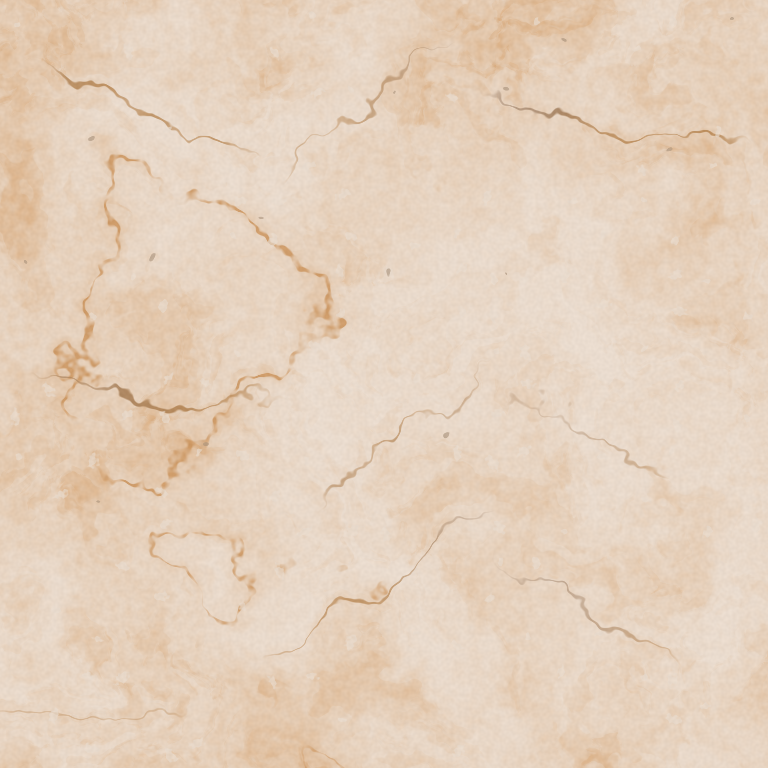
This texture is drawn by a WebGL 2 fragment shader. Its source:

```glsl
#version 300 es
precision highp float;
// Polished cream marble: cloudy amber stains over a pale ground, crossed by
// fractured brown veins and crumbly rust seams, with small flecks and pits.
// Everything is layered from gradient noise and warped distance functions.

uniform vec2 u_resolution;
out vec4 fragColor;

vec2 hash2(vec2 p) {
    vec3 q = fract(p.xyx * vec3(0.1031, 0.1030, 0.0973));
    q += dot(q, q.yzx + 33.33);
    return fract((q.xx + q.yz) * q.zy);
}

float cornerSlope(vec2 cell, vec2 offset) {
    float angle = 6.2832 * hash2(cell).x;
    return dot(vec2(cos(angle), sin(angle)), offset);
}

float gradientNoise(vec2 p) {
    vec2 i = floor(p), f = fract(p), e = vec2(1.0, 0.0);
    vec2 u = f * f * f * (f * (f * 6.0 - 15.0) + 10.0);
    return mix(mix(cornerSlope(i, f), cornerSlope(i + e, f - e), u.x),
               mix(cornerSlope(i + e.yx, f - e.yx), cornerSlope(i + 1.0, f - 1.0), u.x), u.y);
}

float fbm(vec2 p) {
    float sum = 0.0, amp = 1.0;
    for (int i = 0; i < 5; i++) {
        sum += amp * gradientNoise(p);
        p = mat2(1.6, 1.2, -1.2, 1.6) * p + 7.3;
        amp *= 0.55;
    }
    return sum;
}

// Amount of amber staining, 0 on pale ground and 1 in the deepest rust
float stainAmount(vec2 p, vec2 warp) {
    float rim = smoothstep(0.15, 0.75, distance(p, vec2(0.6, 0.52)));
    float cloud = 2.5 * fbm(p * vec2(3.8, 3.0) + 0.5 * warp + 21.0);
    float patches = smoothstep(0.1, 0.25, fbm(p * 7.5 + warp + 43.0));
    float region = smoothstep(-0.2, 0.2, gradientNoise(p * 5.0 + 61.0));
    float blotches = smoothstep(0.08, 0.3, fbm(p * 23.0 + 2.0 * warp)) * region;
    float mottle = 0.7 * gradientNoise(p * 38.0 + 3.0 * warp) + 0.8 * gradientNoise(p * 92.0);
    float z = cloud + 1.3 * rim - 0.85 + 0.7 * patches + 0.7 * blotches + mottle;
    return max(0.15 + 0.17 * z + 0.03 * z * z, -0.07);
}

// Crumbly seams along warped rings: x is the line, y the stain around it
vec2 rustSeams(vec2 p, vec2 warp) {
    vec2 seam = vec2(0.0);
    vec2 bend = vec2(gradientNoise(p * 4.5 + 3.0), gradientNoise(p * 4.5 + 17.0));
    for (int i = 0; i < 3; i++) {
        float k = float(i);
        vec2 toCenter = p + 0.1 * warp + 0.16 * bend - vec2(0.26 + 0.08 * k, 0.57 - 0.3 * k);
        float d = abs(length(toCenter) - 0.15 / (1.0 + k));
        float broken = smoothstep(-0.22, 0.15, gradientNoise(p * 8.0 + 5.0 * k));
        float width = 0.002 + 0.009 * max(gradientNoise(p * 30.0 + k), 0.0);
        float line = (1.0 - smoothstep(width * 0.4, width + 0.003, d)) * broken;
        float crumbs = 0.75 + 1.5 * gradientNoise(p * 95.0) + 0.7 * gradientNoise(p * 45.0);
        float halo = exp(-d / 0.018) * broken * (0.5 + gradientNoise(p * 16.0 + 9.0));
        seam = max(seam, vec2(line * crumbs, halo) / (1.0 + 0.3 * k));
    }
    return seam;
}

// Tapered cracks, one per cell of a jittered three by three layout
float crackVeins(vec2 p, vec2 warp) {
    float veins = 0.0;
    for (int i = 0; i < 9; i++) {
        float k = float(i);
        vec2 cell = vec2(mod(k, 3.0), floor(k / 3.0));
        vec2 center = (cell + 0.5 + 0.5 * (hash2(cell + 4.0) - 0.5)) / 3.0;
        float strength = 0.4 + 0.6 * fract(k * 0.618);
        float angle = 0.6 * sin(2.0 * k);
        float halfLength = 0.08 + 0.11 * strength;
        vec2 axis = vec2(cos(angle), sin(angle));
        vec2 q = p + 0.065 * warp - center;
        float along = abs(dot(q, axis)) / halfLength;
        float d = abs(dot(q, vec2(-axis.y, axis.x)));
        float swell = 0.6 + 1.6 * gradientNoise(p * 14.0 + k);
        float width = 0.0028 * strength * max(1.0 - along * along, 0.0) * max(swell, 0.0);
        float line = 1.0 - smoothstep(width * 0.6, width + 0.0022, d);
        float fade = 1.0 - smoothstep(0.6, 1.0, along);
        veins = max(veins, line * fade * strength * clamp(0.6 + 0.5 * swell, 0.45, 1.1));
    }
    return min(veins, 1.0);
}

// Sparse irregular ovals of varied size scattered on a jittered grid
float flecks(vec2 p, float count, float size, float share) {
    vec2 cell = floor(p * count), rnd = hash2(cell + count), kind = hash2(cell + 71.0);
    vec2 q = fract(p * count) - 0.3 - 0.4 * rnd;
    float angle = 6.2832 * rnd.y, radius = size * (0.45 + 0.55 * kind.y);
    q = mat2(cos(angle), sin(angle), -sin(angle), cos(angle)) * q * vec2(1.0, 1.7);
    float d = length(q) + 0.8 * radius * gradientNoise(p * count * 9.0);
    return step(kind.x, share) * (1.0 - smoothstep(radius * 0.6, radius, d));
}

void main() {
    vec2 p = gl_FragCoord.xy / u_resolution.y;
    vec2 warp = vec2(fbm(p * 5.0 + 2.0), fbm(p * 5.0 + 31.0));
    // Ground, stains and seams share one pale to amber ramp
    vec2 seam = rustSeams(p, warp);
    float stain = stainAmount(p, warp) + 0.45 * max(seam.y, 0.0);
    vec3 color = mix(vec3(0.913, 0.85, 0.79), vec3(0.85, 0.67, 0.49), min(stain, 0.95));
    color = mix(color, vec3(0.79, 0.57, 0.35), 0.8 * clamp(seam.x, 0.0, 1.0));
    // Veins drift between warm brown and grey brown
    float greyness = smoothstep(0.0, 0.4, gradientNoise(p * 2.3 + 13.0));
    vec3 veinColor = mix(vec3(0.72, 0.53, 0.33), vec3(0.62, 0.51, 0.42), greyness);
    color = mix(color, veinColor, 0.95 * crackVeins(p, warp));
    // Pale shell fragments, dark pits and fine surface grain
    color = mix(color, vec3(0.91, 0.86, 0.81), 0.65 * flecks(p, 21.0, 0.26, 0.28));
    color = mix(color, vec3(0.66, 0.57, 0.48), 0.6 * flecks(p, 13.0, 0.08, 0.1));
    color += 0.024 * gradientNoise(p * 215.0) + 0.012 * gradientNoise(p * 110.0);
    fragColor = vec4(color, 1.0);
}
```
